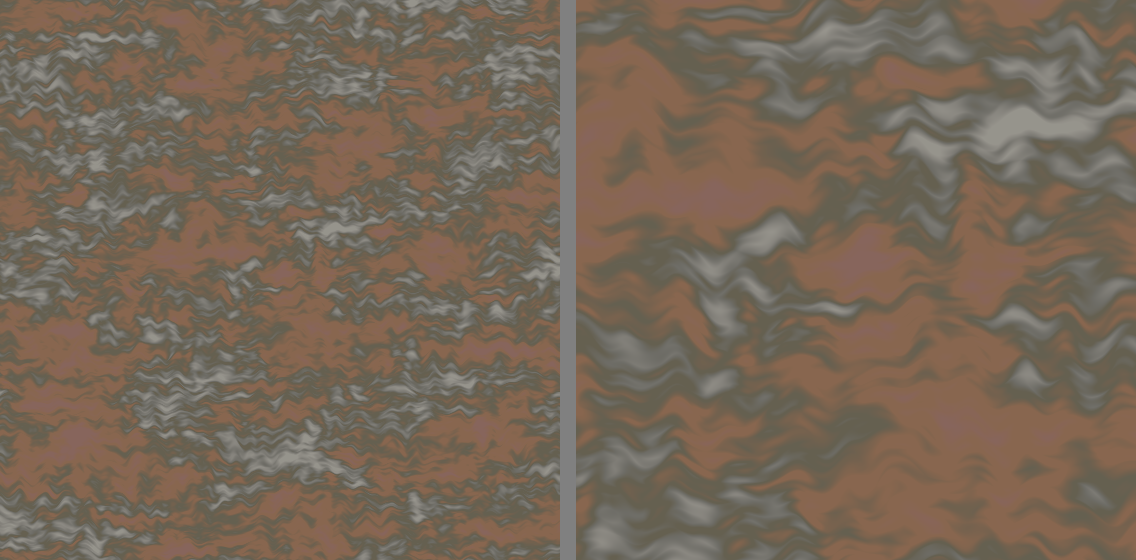
Left, the full canvas; right, a detail of the centre.
Give the GLSL for this texture, as a WebGL 2 fragment shader.

```glsl
#version 300 es
precision highp float;
// Weathered, horizontally grained surface: rust patches under flaking grey.
// A height field of stretched gradient noise, folded into crests and creases
// and frayed by a vertical wobble, is coloured through a ramp of tones.

#define PATCH_SCALE vec2(4.0, 8.5)     // broad rust and grey areas
#define FLAKE_SCALE vec2(8.5, 23.0)    // medium flakes
#define FOLD_SCALE vec2(11.0, 30.0)    // first folded layer
#define STREAK_SCALE vec2(52.0, 13.0)  // upright fibres
#define PATCH_WEIGHT 0.52
#define FLAKE_WEIGHT 0.42
#define FOLD_WEIGHT 0.48
#define STREAK_WEIGHT 0.22
#define FRAY 0.0035                    // height of the ragged edges
#define BEND 0.006                     // slow waviness of the grain
#define FIELD_GAIN 1.08                // overall contrast

uniform vec2 u_resolution;
out vec4 fragColor;

uint scramble(uint v) {
  v = v * 747796405u + 2891336453u;
  v = ((v >> ((v >> 28u) + 4u)) ^ v) * 277803737u;
  return (v >> 22u) ^ v;
}

// Unit gradient at a random angle for one lattice cell.
vec2 gradientAt(ivec2 cell, int seed) {
  uint h = scramble(uint(cell.x) + scramble(uint(cell.y) + scramble(uint(seed))));
  float angle = float(h & 65535u) * 6.28318 / 65536.0;
  return vec2(cos(angle), sin(angle));
}

// Gradient noise scaled to roughly zero mean and unit deviation.
float noise(vec2 p, int seed) {
  vec2 base = floor(p);
  vec2 f = p - base;
  ivec2 cell = ivec2(base);
  vec2 s = f * f * f * (f * (f * 6.0 - 15.0) + 10.0);
  float a = dot(gradientAt(cell, seed), f);
  float b = dot(gradientAt(cell + ivec2(1, 0), seed), f - vec2(1.0, 0.0));
  float c = dot(gradientAt(cell + ivec2(0, 1), seed), f - vec2(0.0, 1.0));
  float d = dot(gradientAt(cell + ivec2(1, 1), seed), f - vec2(1.0, 1.0));
  return mix(mix(a, b, s.x), mix(c, d, s.x), s.y) / 0.215;
}

// Sharp crest along the zero line of the noise, with a slightly rounded tip.
float crest(vec2 p, int seed) {
  float n = noise(p, seed);
  return (0.82 - sqrt(n * n + 0.01)) / 0.6;
}

float surfaceHeight(vec2 p) {
  // Bend the grain, then fray its edges into short upright teeth.
  p.y += BEND * noise(p * vec2(6.0, 7.0), 1);
  p.y += FRAY * noise(p * vec2(42.0, 14.0), 2);
  p.x += BEND * noise(p * vec2(9.0, 24.0), 3);

  float patches = PATCH_WEIGHT * noise(p * PATCH_SCALE, 4);
  float flakes = FLAKE_WEIGHT * noise(p * FLAKE_SCALE, 5);
  float streaks = STREAK_WEIGHT * noise(p * STREAK_SCALE, 6);

  // Alternate raised crests with cut creases at finer and finer scales.
  float folds = 0.0;
  float weight = FOLD_WEIGHT;
  vec2 scale = FOLD_SCALE;
  for (int i = 0; i < 3; i++) {
    float direction = i == 1 ? -1.0 : 1.0;
    folds += direction * weight * crest(p * scale, 10 + i);
    scale *= vec2(1.9, 1.95);
    weight *= i == 0 ? 0.85 : 0.5;
  }

  // Bare rust is calmer than the flaking parts.
  float relief = mix(0.7, 1.1, smoothstep(-0.9, 0.3, patches + 0.5 * flakes));
  return FIELD_GAIN * (patches + flakes + relief * (folds + streaks));
}

float ramp(float low, float high, float v) {
  return clamp((v - low) / (high - low), 0.0, 1.0);
}

// Tones from the deepest rust up to the palest grey.
vec3 surfaceColor(float h) {
  vec3 roseRust = vec3(0.53, 0.395, 0.36);
  vec3 rust = vec3(0.535, 0.40, 0.308);
  vec3 brown = vec3(0.45, 0.38, 0.305);
  vec3 olive = vec3(0.395, 0.375, 0.315);
  vec3 grey = vec3(0.43, 0.425, 0.40);
  vec3 paleGrey = vec3(0.52, 0.51, 0.485);
  vec3 highlight = vec3(0.59, 0.58, 0.55);

  vec3 color = mix(roseRust, rust, ramp(-2.4, -1.4, h));
  color = mix(color, brown, ramp(-0.98, -0.4, h));
  color = mix(color, olive, ramp(-0.4, 0.1, h));
  color = mix(color, grey, ramp(0.35, 0.93, h));
  color = mix(color, paleGrey, ramp(0.93, 1.75, h));
  return mix(color, highlight, ramp(1.75, 2.6, h));
}

void main() {
  vec2 p = gl_FragCoord.xy / min(u_resolution.x, u_resolution.y);
  fragColor = vec4(surfaceColor(surfaceHeight(p)), 1.0);
}
```
